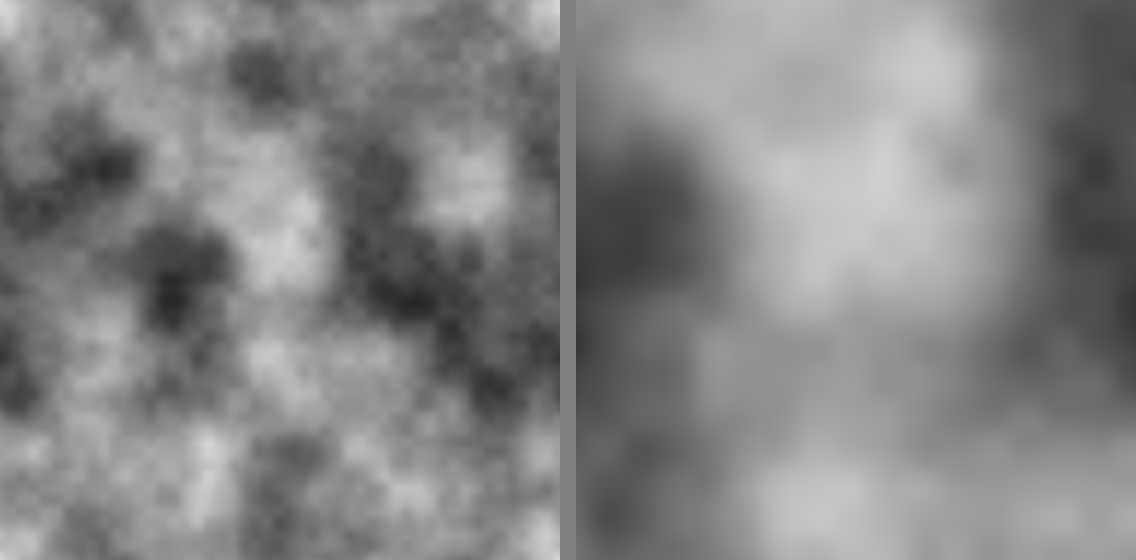
Left: the whole. Right: its middle third, enlarged.
A WebGL 2 fragment shader for this texture:

```glsl
#version 300 es
precision highp float;
// Soft grey cloud noise: seamless fractal sum of wrapping value noise.

#define BASE_CELLS 6.0   // lattice cells across the tile in the first octave
#define OCTAVES 4        // each octave doubles the cell count
#define GAIN 0.48        // amplitude ratio between octaves
#define MID_GREY 0.53
#define CONTRAST 0.252
#define SEED 17u

uniform vec2 u_resolution;
out vec4 fragColor;

// Integer hash (PCG style), no trigonometry
uint hash(uvec3 v) {
    v = v * 1664525u + 1013904223u;
    v.x += v.y * v.z; v.y += v.z * v.x; v.z += v.x * v.y;
    v ^= v >> 16u;
    v.x += v.y * v.z; v.y += v.z * v.x; v.z += v.x * v.y;
    return v.x;
}

// Random value from -1 to 1 at a lattice corner, wrapped to the period
float corner(vec2 cell, float period, uint seed) {
    uvec2 wrapped = uvec2(mod(cell, period));
    return float(hash(uvec3(wrapped, seed)) >> 8u) / 8388608.0 - 1.0;
}

// Value noise that repeats every `period` cells
float tiledNoise(vec2 p, float period, uint seed) {
    vec2 cell = floor(p);
    vec2 f = p - cell;
    vec2 fade = f * f * f * (f * (f * 6.0 - 15.0) + 10.0);
    vec2 e = vec2(1.0, 0.0);
    float bottom = mix(corner(cell, period, seed),
                       corner(cell + e.xy, period, seed), fade.x);
    float top = mix(corner(cell + e.yx, period, seed),
                    corner(cell + e.xx, period, seed), fade.x);
    return mix(bottom, top, fade.y);
}

// Octave sum; each lattice is shifted so that their corners do not line up
float clouds(vec2 uv) {
    float sum = 0.0;
    float amplitude = 1.0;
    float cells = BASE_CELLS;
    for (int i = 0; i < OCTAVES; i++) {
        vec2 shift = fract(float(i) * vec2(0.37, 0.61));
        sum += amplitude * tiledNoise(uv * cells + shift, cells, SEED + uint(i));
        amplitude *= GAIN;
        cells *= 2.0;
    }
    return sum;
}

void main() {
    vec2 uv = gl_FragCoord.xy / u_resolution;
    float grey = MID_GREY + CONTRAST * clouds(uv);
    fragColor = vec4(vec3(clamp(grey, 0.0, 1.0)), 1.0);
}
```
